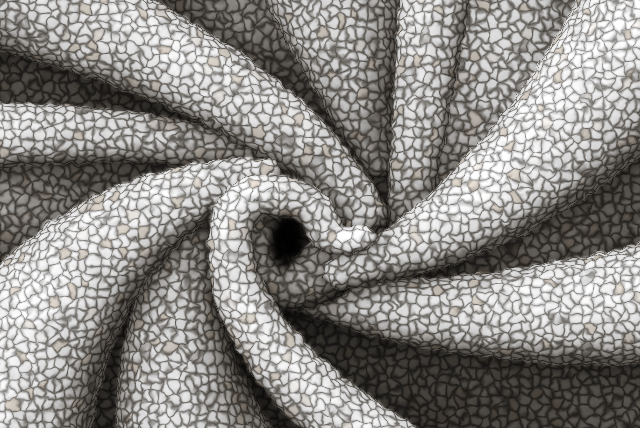
Write a WebGL 1 fragment shader that draws this texture.

```glsl
precision highp float;
// Draws a pebbly wool cloth gathered into a spiral of soft, shaded folds.
uniform vec2 u_resolution;

const vec3 LIGHT = vec3(-0.25, 0.45, 0.857);

float hash(vec2 p) {
  return fract(sin(dot(p, vec2(127.1, 311.7))) * 43758.55);
}

vec2 hash2(vec2 p) {
  return vec2(hash(p), hash(p + 37.3));
}

float noise(vec2 p) {
  vec2 i = floor(p), f = fract(p);
  f = f * f * (3.0 - 2.0 * f);
  return mix(mix(hash(i), hash(i + vec2(1, 0)), f.x),
             mix(hash(i + vec2(0, 1)), hash(i + vec2(1, 1)), f.x), f.y);
}

vec2 wobble(vec2 p) {
  return vec2(noise(p), noise(p + 40.0)) - 0.5;
}

vec2 bezier(vec2 a, vec2 b, vec2 c, float t) {
  return mix(mix(a, b, t), mix(b, c, t), t);
}

// Tapered curved tube: xy = offset from its spine, z = radius there
vec3 tube(vec2 p, vec2 a, vec2 b, vec2 c, float r0, float r1) {
  const float STEPS = 16.0;
  vec3 best = vec3(9.0, 9.0, r0);
  vec2 from = a;
  for (float i = 0.0; i < STEPS; i++) {
    vec2 to = bezier(a, b, c, (i + 1.0) / STEPS);
    vec2 seg = to - from;
    float h = clamp(dot(p - from, seg) / dot(seg, seg), 0.0, 1.0);
    vec2 off = p - from - seg * h;
    if (dot(off, off) < dot(best.xy, best.xy))
      best = vec3(off, mix(r0, r1, (i + h) / STEPS));
    from = to;
  }
  return best;
}

vec3 nearer(vec3 a, vec3 b) {
  return length(a.xy) / a.z < length(b.xy) / b.z ? a : b;
}

// Lays a fold over the cloth (xy = weave position, z = light) with its shadow
vec3 drape(vec3 cloth, vec2 p, vec3 fold, float tone, float shadow) {
  float d = length(fold.xy);
  float gap = d - fold.z;
  vec2 dir = fold.xy / max(d, 0.0001);
  float s = min(d / fold.z, 1.0);
  float reach = max(gap, 0.0);
  float occlusion = (0.75 * exp(-reach / 0.04) + 0.25 * exp(-reach / 0.13))
                  * (0.62 - 0.55 * dot(dir, LIGHT.xy));
  float under = cloth.z * (1.0 - shadow * occlusion);
  float diffuse = max(dot(vec3(dir * s, sqrt(1.0 - s * s)), LIGHT), 0.0);
  float lit = tone * (0.27 + 0.8 * diffuse);
  vec2 weave = p + dir * fold.z * (asin(s) - s) + tone * 3.0;
  return vec3(gap < 0.0 ? weave : cloth.xy,
              mix(lit, under, smoothstep(-0.006, 0.006, gap)));
}

float glow(vec2 p, vec2 center, vec2 size) {
  vec2 q = (p - center) / size;
  return exp(-dot(q, q));
}

// Soft rounded tufts: x = lit height, y = random value of the tuft
vec2 tufts(vec2 p) {
  vec2 cell = floor(p), f = fract(p), side = vec2(0.0);
  float first = 9.0, second = 9.0, id = 0.0;
  for (int j = -1; j <= 1; j++) {
    for (int i = -1; i <= 1; i++) {
      vec2 o = vec2(float(i), float(j));
      vec2 away = f - o - 0.1 - 0.8 * hash2(cell + o);
      float d = length(away);
      if (d < first) {
        second = first;
        first = d;
        side = away;
        id = hash(cell + o + 11.7);
      } else {
        second = min(second, d);
      }
    }
  }
  float dome = smoothstep(-0.1, 0.52, second - first) * (1.06 - 0.5 * first * first);
  return vec2(dome + 0.3 * dot(side, LIGHT.xy), id);
}

void main() {
  vec2 uv = gl_FragCoord.xy / u_resolution.y;
  vec2 p = uv + 0.009 * wobble(uv * 60.0);

  // Recessed cloth behind the folds
  float back = 0.33 + 0.5 * glow(p, vec2(1.17, 0.88), vec2(0.22, 0.4))
             + 0.27 * glow(p, vec2(0.06, 0.52), vec2(0.3, 0.1))
             + 0.2 * glow(p, vec2(0.56, 0.98), vec2(0.12, 0.12))
             - 0.07 * glow(p, vec2(1.1, 0.05), vec2(0.4, 0.15));
  vec3 cloth = vec3(p, back);

  // Upper folds
  cloth = drape(cloth, p, tube(p, vec2(0.778, 1.06), vec2(0.817, 0.825), vec2(0.885, 0.61), 0.18, 0.03), 0.84, 0.15);
  cloth.z *= 1.0 - 0.3 * glow(p, vec2(0.9, 0.72), vec2(0.05, 0.2));
  cloth = drape(cloth, p, tube(p, vec2(1.02, 1.04), vec2(0.982, 0.728), vec2(0.953, 0.484), 0.085, 0.05), 0.98, 0.2);
  cloth = drape(cloth, p, tube(p, vec2(-0.039, 0.679), vec2(0.331, 0.708), vec2(0.65, 0.612), 0.08, 0.04), 0.99, 0.5);
  cloth = drape(cloth, p, tube(p, vec2(-0.117, 1.058), vec2(0.642, 0.825), vec2(0.85, 0.495), 0.14, 0.055), 1.05, 0.72);
  cloth.z *= 1.0 - 0.22 * glow(p, vec2(0.0, 1.0), vec2(0.25, 0.12));

  // Lower left folds
  cloth = drape(cloth, p, tube(p, vec2(0.457, -0.05), vec2(0.36, 0.28), vec2(0.477, 0.49), 0.19, 0.035), 1.02, 0.7);
  cloth.z *= 1.0 - 0.25 * glow(p, vec2(0.56, 0.05), vec2(0.1, 0.25));
  cloth = drape(cloth, p, tube(p, vec2(0.0, 0.027), vec2(0.175, 0.514), vec2(0.623, 0.595), 0.22, 0.035), 1.05, 0.75);

  // Right folds and the inner wall of the curl
  cloth = drape(cloth, p, tube(p, vec2(1.556, 0.296), vec2(1.05, 0.222), vec2(0.681, 0.319), 0.148, 0.04), 1.07, 0.6);
  cloth = drape(cloth, p, tube(p, vec2(0.619, 0.475), vec2(0.632, 0.261), vec2(0.778, 0.387), 0.055, 0.075), 0.84, 0.4);
  cloth = drape(cloth, p, tube(p, vec2(1.556, 0.961), vec2(1.206, 0.475), vec2(0.79, 0.36), 0.205, 0.035), 1.07, 0.62);

  // Deep hollow, then the hooked fold around it
  vec2 center = vec2(0.667, 0.436);
  cloth.z *= mix(0.03, 1.0, smoothstep(0.4, 1.5, length((p - center) / vec2(0.042, 0.066))));
  vec3 stem = tube(p, vec2(0.905, -0.06), vec2(0.554, 0.183), vec2(0.539, 0.416), 0.09, 0.053);
  vec3 bend = tube(p, vec2(0.539, 0.416), vec2(0.529, 0.556), vec2(0.652, 0.541), 0.053, 0.051);
  vec3 crest = tube(p, vec2(0.652, 0.541), vec2(0.739, 0.533), vec2(0.763, 0.455), 0.051, 0.041);
  vec3 tip = tube(p, vec2(0.763, 0.455), vec2(0.788, 0.424), vec2(0.85, 0.446), 0.041, 0.03);
  cloth = drape(cloth, p, nearer(nearer(stem, bend), nearer(crest, tip)), 1.06, 0.68);
  cloth.z *= 1.0 - 0.4 * glow(p, center, vec2(0.07, 0.095));

  // Woolly surface: tufts, mottling and fine fibres
  vec2 weave = cloth.xy + 0.008 * wobble(cloth.xy * 50.0) + 0.005 * wobble(cloth.xy * 120.0);
  vec2 tuft = tufts(weave * 42.0);
  float relief = mix(0.47, 1.17, tuft.x) * (0.93 + 0.14 * tuft.y);
  float shade = cloth.z * relief * (0.93 + 0.14 * noise(cloth.xy * 9.0));
  shade += (noise(uv * 150.0) - 0.5) * 0.09 * cloth.z;
  shade = min(shade, 0.8 + 0.35 * (shade - 0.8));
  vec3 color = max(shade, 0.0) * mix(vec3(1.06, 1.0, 0.92), vec3(1.0), smoothstep(0.1, 0.8, shade));
  color *= mix(vec3(1.0), vec3(0.87, 0.84, 0.8), smoothstep(0.88, 0.95, tuft.y));
  gl_FragColor = vec4(color, 1.0);
}
```
